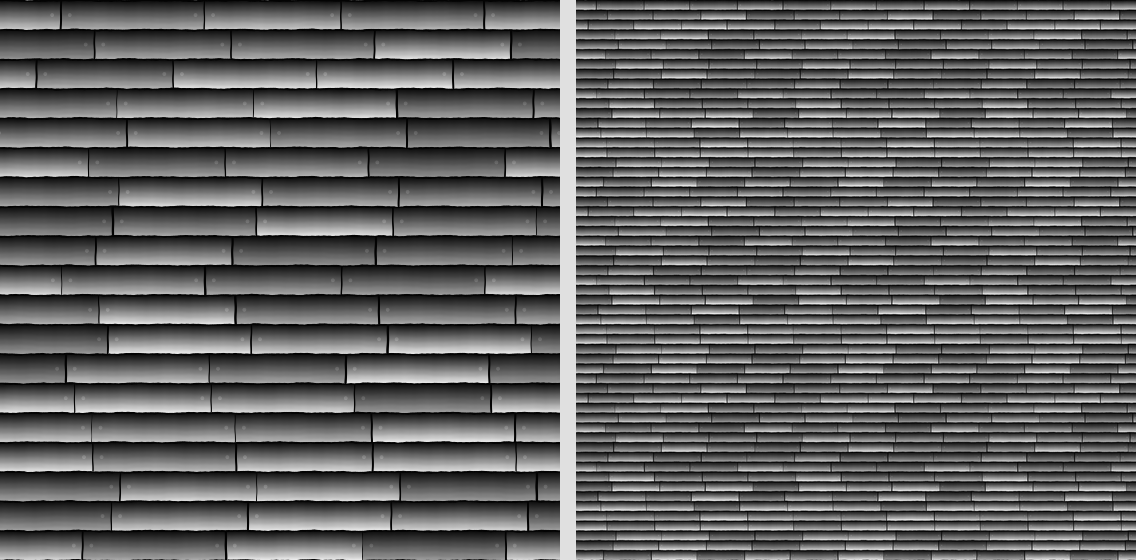
Left: one tile. Right: repeated 3 by 3.
A three.js fragment shader for this texture map:

```glsl
// Overlapping grey planks: 19 staggered rows of 4, each shaded from a dark top
// to a light lower edge, with rough black seams, uneven joints and faint nail heads.
// Rows and joints are found by rounding; whole-number sine waves make it tile.
varying vec2 vUv;

const float TAU = 6.2831853;
const float ROWS = 19.0;
const float PLANKS = 4.0;
const float SOFT = 0.0010;          // edge smoothing, in canvas units

float hash(vec2 cell, float seed) {
  return fract(sin(dot(cell, vec2(12.99, 78.23)) + seed * 37.7) * 4375.85);
}

// Layered sines of whole frequency, so they wrap over x = 0..1
float waves(float x, float frequency, float phase) {
  float sum = 0.0;
  float gain = 0.5;
  for (int i = 0; i < 4; i++) {
    sum += gain * sin(TAU * (frequency * x + phase));
    frequency = floor(frequency * 2.3) + 1.0;
    phase = phase * 1.7 + 0.31;
    gain *= 0.62;
  }
  return sum;
}

// 1 inside a stroke of the given half width, 0 outside
float stroke(float dist, float halfWidth) {
  return 1.0 - smoothstep(halfWidth - SOFT, halfWidth + SOFT, abs(dist));
}

// Joints alternate between slightly long and slightly short planks
float jointShift(float index, float row) {
  float side = hash(vec2(row, 3.0), 2.0) < 0.5 ? -1.0 : 1.0;
  return side * 0.024 * mod(index, 2.0);
}

// Vertical gradient with a little uneven streaking; height runs 0..1 up the plank
float plankShade(float x, float height, vec2 plank) {
  float phase = hash(plank, 5.0);
  float tone = mix(0.56, 0.95, hash(plank, 6.0));
  float depth = 1.0 - height + 0.018 * waves(x, 5.0, phase);
  float streak = 0.010 * sin(34.0 * height + 2.0 * waves(x, 3.0, phase));
  return mix(0.045, tone, clamp(depth, 0.0, 1.0)) + streak * depth;
}

void main() {
  // Nearest row seam, with its ragged course
  float y = vUv.y * ROWS + 0.02;
  float seam = floor(y + 0.5);
  float seamId = mod(seam, ROWS);
  float seamPhase = hash(vec2(seamId, 1.0), 1.0);
  float seamDist = y - seam - 0.020 * waves(vUv.x, 7.0, seamPhase);
  float rowStart = seamDist > 0.0 ? seam : seam - 1.0;
  float row = mod(rowStart, ROWS);
  float height = y - rowStart;

  // Nearest joint in this row
  float u = vUv.x * PLANKS - mix(0.18, 0.97, hash(vec2(row, 7.0), 3.0));
  float joint = floor(u + 0.5);
  vec2 jointId = vec2(mod(joint, PLANKS), row);
  float jointDist = (u - joint - jointShift(joint, row)) / PLANKS;
  float lean = 0.0016 * (hash(jointId, 8.0) - 0.5) * (height - 0.5);
  float gapDist = jointDist + lean + 0.0003 * sin(9.0 * height + TAU * hash(jointId, 9.0));
  float plankIndex = gapDist > 0.0 ? joint : joint - 1.0;
  vec2 plank = vec2(mod(plankIndex, PLANKS), row);

  // Plank surface and the nail heads beside each joint
  float shade = plankShade(vUv.x, height, plank);
  vec2 nail = vec2(abs(jointDist) - 0.0157, (height - 0.51) / ROWS);
  shade += 0.085 * stroke(length(nail), 0.0034);

  // Black joints and seams
  float gapWidth = mix(0.0002, 0.0022, sqrt(hash(jointId, 4.0)));
  float seamWidth = 0.0016 + 0.0004 * waves(vUv.x, 19.0, seamPhase + 0.4);
  float gap = max(stroke(gapDist, gapWidth), stroke(seamDist / ROWS, seamWidth));
  shade = mix(shade, 0.01, gap);

  gl_FragColor = vec4(vec3(shade), 1.0);
}
```
